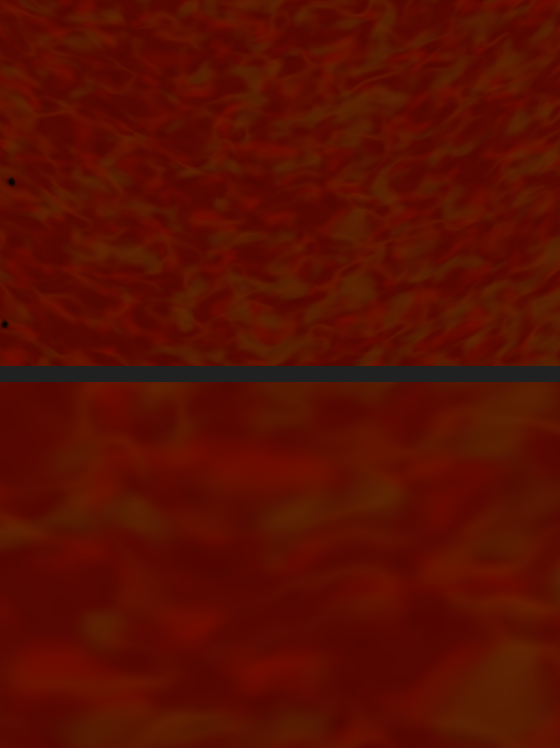
Top: the whole. Bottom: its middle third, enlarged.
Give the GLSL for this texture, as a Shadertoy shader.

```glsl
// Dark molten-red surface: soft maroon hollows, rust wrinkles and olive patches.
// Gently warped gradient noise, slightly wider than tall, drives each colour
// layer, and a few tiny dark pits are scattered near the left side.

const vec3 MAROON  = vec3(0.328, 0.022, 0.0);
const vec3 SCARLET = vec3(0.420, 0.040, 0.0);
const vec3 RUST    = vec3(0.405, 0.105, 0.0);
const vec3 OLIVE   = vec3(0.345, 0.155, 0.005);
const vec3 PIT     = vec3(0.045, 0.012, 0.0);

vec2 hash2(vec2 p) {
    vec3 q = fract(p.xyx * vec3(0.1031, 0.1030, 0.0973));
    q += dot(q, q.yzx + 33.33);
    return fract((q.xx + q.yz) * q.zy);
}

float cornerSlope(vec2 cell, vec2 corner, vec2 f) {
    float angle = 6.28318 * hash2(cell + corner).x;
    return dot(vec2(cos(angle), sin(angle)), f - corner);
}

// Gradient noise, about -0.7 to 0.7
float noise(vec2 p) {
    vec2 i = floor(p), f = p - i;
    vec2 u = f * f * f * (f * (f * 6.0 - 15.0) + 10.0);
    float low  = mix(cornerSlope(i, vec2(0, 0), f), cornerSlope(i, vec2(1, 0), f), u.x);
    float high = mix(cornerSlope(i, vec2(0, 1), f), cornerSlope(i, vec2(1, 1), f), u.x);
    return mix(low, high, u.y);
}

// Two octaves keep the shapes round and soft
float softNoise(vec2 p, float gain) {
    vec2 turned = mat2(1.7, 0.6, -0.6, 1.7) * p + 17.3;
    return noise(p) + gain * noise(turned);
}

// Soft line along the zero level of a noise field
float ridge(float field, float width) {
    float d = field / width;
    return exp(-d * d);
}

// Coverage of small, slightly ragged pits
float pits(vec2 p) {
    float cover = 0.0;
    for (int i = 0; i < 2; i++) {
        vec2 h = hash2(vec2(float(i) * 7.0 + 3.0, 41.0));
        vec2 center = vec2(0.01 + 0.05 * h.x, 0.1 + 0.35 * float(i) + 0.1 * h.y);
        float d = length(p - center) + 0.005 * noise(p * 70.0);
        cover = max(cover, 1.0 - smoothstep(0.003, 0.016, d));
    }
    return cover;
}

void mainImage(out vec4 fragColor, in vec2 fragCoord) {
    vec2 p = fragCoord / iResolution.y;
    float across = fragCoord.x / iResolution.x;

    // Wrinkles sag to the left and climb to the right
    vec2 bent = p;
    bent.y -= 0.28 * (p.x - 0.6) * (p.x - 0.6);
    vec2 q = bent * vec2(9.5, 15.0);
    q += 0.4 * vec2(noise(q * 0.7 + 5.0), noise(q * 0.7 + 29.0));

    float folds  = softNoise(q + 11.0, 0.4);
    float patchy = softNoise(q * vec2(1.15, 1.05) + 53.0, 0.5);
    float broad  = noise(p * 3.5 + 71.0);
    float fine   = softNoise(q * 2.2 + 97.0, 0.5);

    float redness = smoothstep(-0.2, 0.75, softNoise(q * 1.1 + 131.0, 0.6) + 0.15 * fine);
    float gate    = smoothstep(-0.4, 0.35, noise(q * 0.8 + 151.0) + 0.4 * broad);
    float wrinkle = ridge(folds + 0.06 * fine, 0.17) * gate;
    float moss    = smoothstep(-0.12, 0.62, patchy + 0.4 * broad + 0.12 * fine + 0.2 * (across - 0.5));

    vec3 color = mix(MAROON, SCARLET, redness);
    color = mix(color, RUST, 0.62 * wrinkle);
    color = mix(color, OLIVE, 0.7 * moss);
    color *= 1.0 + 0.07 * fine;
    color = mix(color, PIT, pits(p));

    fragColor = vec4(color, 1.0);
}
```
